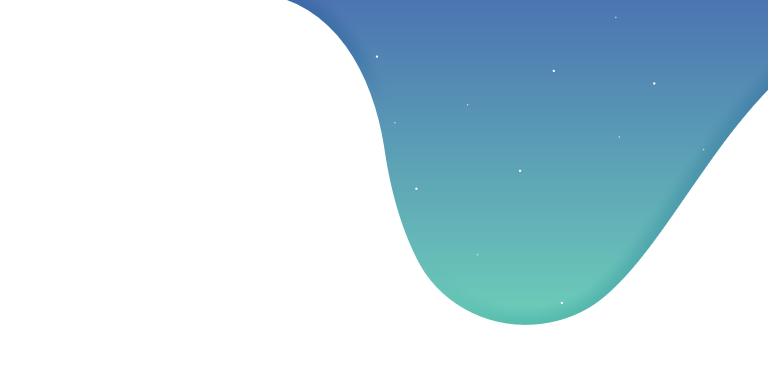
Write a WebGL 1 fragment shader that draws this background.

```glsl
precision highp float;
// A white page with a smooth blue-to-mint bay hanging from the top right.
// Its rim is a chain of cubic curves, giving a signed distance for the edge
// and a soft inner shadow; small stars sit on a wavy slanted lattice.

uniform vec2 u_resolution;

const vec3 PAGE = vec3(1.0);
const vec3 SKY_TOP = vec3(0.298, 0.455, 0.698);
const vec3 SKY_LOW = vec3(0.427, 0.812, 0.725);
const float BAY_FLOOR = 0.154;
const vec3 SHADE_TINT = vec3(0.80, 0.91, 0.94);
const float SHADE_WIDTH = 0.055;

const int CURVE_STEPS = 14;

const vec2 STAR_ORIGIN = vec2(1.031, 0.707);
const vec2 STAR_ACROSS = vec2(0.227, 0.034);
const vec2 STAR_DOWN = vec2(0.083, -0.172);
const vec2 STAR_WOBBLE = vec2(0.047, -0.041);
const float STAR_SMALL = 0.0018;
const float STAR_LARGE = 0.0029;

vec2 cubic(vec2 a, vec2 b, vec2 c, vec2 d, float t) {
  float s = 1.0 - t;
  return s * s * s * a + 3.0 * s * s * t * b + 3.0 * s * t * t * c + t * t * t * d;
}

// Updates rim.x (nearest distance) and rim.y (1 when above the rim).
// The rim always advances in x, so one height test decides the side.
void addCurve(inout vec2 rim, vec2 p, vec2 a, vec2 b, vec2 c, vec2 d) {
  vec2 from = a;
  for (int i = 1; i <= CURVE_STEPS; i++) {
    vec2 to = cubic(a, b, c, d, float(i) / float(CURVE_STEPS));
    vec2 along = to - from;
    vec2 rel = p - from;
    float h = clamp(dot(rel, along) / dot(along, along), 0.0, 1.0);
    rim.x = min(rim.x, length(rel - along * h));
    if (p.x >= from.x && p.x < to.x) {
      rim.y = step(along.y * rel.x, rel.y * along.x);
    }
    from = to;
  }
}

// Signed distance to the bay, negative inside
float bayDistance(vec2 p) {
  vec2 rim = vec2(10.0, 0.0);
  vec2 shoulder = vec2(1.000, 0.620);
  vec2 leftFlank = vec2(1.094, 0.310);
  vec2 base = vec2(1.367, BAY_FLOOR);
  vec2 rightFlank = vec2(1.576, 0.229);
  vec2 slope = vec2(1.797, 0.505);
  addCurve(rim, p, vec2(0.740, 1.003), vec2(0.898, 0.948), vec2(0.974, 0.781), shoulder);
  addCurve(rim, p, shoulder, vec2(1.016, 0.505), vec2(1.047, 0.396), leftFlank);
  addCurve(rim, p, leftFlank, vec2(1.148, 0.214), vec2(1.255, BAY_FLOOR), base);
  addCurve(rim, p, base, vec2(1.440, BAY_FLOOR), vec2(1.516, 0.177), rightFlank);
  addCurve(rim, p, rightFlank, vec2(1.656, 0.297), vec2(1.727, 0.404), slope);
  addCurve(rim, p, slope, vec2(1.865, 0.602), vec2(1.930, 0.700), vec2(2.040, 0.806));
  return rim.x * (1.0 - 2.0 * rim.y);
}

float starLight(vec2 p, float pixel) {
  float light = 0.0;
  for (int row = -1; row <= 3; row++) {
    for (int col = 0; col <= 3; col++) {
      float i = float(col);
      float j = float(row);
      vec2 wave = vec2(sin(3.2 + 0.97 * i + 2.4 * j), cos(2.094 * i - 0.87));
      vec2 star = STAR_ORIGIN + i * STAR_ACROSS + j * STAR_DOWN + STAR_WOBBLE * wave;
      // Every third row is thinned out; sizes alternate along diagonals
      float gap = step(1.5, mod(j + 3.0, 3.0)) * step(0.5, mod(i, 3.0));
      float large = step(1.5, mod(i + 2.0 * j + 4.0, 4.0));
      float radius = mix(STAR_SMALL, STAR_LARGE, large);
      float disc = clamp((radius - distance(p, star)) / pixel + 0.5, 0.0, 1.0);
      light = max(light, disc * mix(0.7, 1.0, large) * (1.0 - gap));
    }
  }
  return light;
}

void main() {
  vec2 p = gl_FragCoord.xy / u_resolution * vec2(2.0, 1.0);
  float pixel = 1.0 / u_resolution.y;
  float d = bayDistance(p);

  // Vertical gradient
  vec3 color = mix(SKY_LOW, SKY_TOP, clamp((p.y - BAY_FLOOR) / (1.0 - BAY_FLOOR), 0.0, 1.0));

  // Inner shadow on the right, the floor and the upper left shoulder
  float reach = max(smoothstep(1.08, 1.38, p.x), smoothstep(0.68, 0.92, p.y));
  float shade = 1.0 - smoothstep(0.0, SHADE_WIDTH, -d);
  color *= mix(vec3(1.0), SHADE_TINT, shade * reach);

  // Stars, then the page around the bay
  color = mix(color, vec3(1.0), starLight(p, pixel));
  float inside = clamp(0.5 - d / pixel, 0.0, 1.0);
  gl_FragColor = vec4(mix(PAGE, color, inside), 1.0);
}
```
